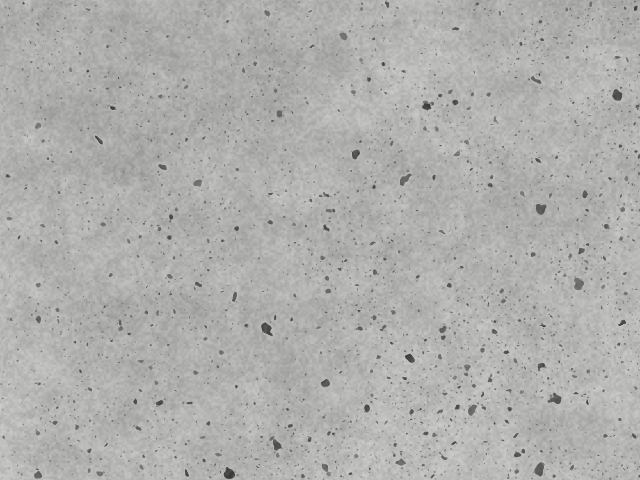
A Shadertoy shader for this texture:

```glsl
// Cast concrete: a pale grey wall with cloudy stains and fine sandy grain,
// pitted by air holes. Three jittered grids scatter holes of rising size,
// and a density field crowds them toward the lower right.

const vec3 CEMENT = vec3(0.692, 0.693, 0.689);
const vec3 HOLE_DARK = vec3(0.20, 0.20, 0.195);
const vec3 LIME = vec3(0.79, 0.79, 0.78);

// Sineless hashes
float hash12(vec2 p) {
    vec3 q = fract(p.xyx * 0.1031);
    q += dot(q, q.yzx + 33.33);
    return fract((q.x + q.y) * q.z);
}

vec2 hash22(vec2 p) {
    vec3 q = fract(p.xyx * vec3(0.1031, 0.1030, 0.0973));
    q += dot(q, q.yzx + 33.33);
    return fract((q.xx + q.yz) * q.zy);
}

float valueNoise(vec2 p) {
    vec2 cell = floor(p);
    vec2 f = fract(p);
    f = f * f * (3.0 - 2.0 * f);
    float low = mix(hash12(cell), hash12(cell + vec2(1, 0)), f.x);
    float high = mix(hash12(cell + vec2(0, 1)), hash12(cell + vec2(1, 1)), f.x);
    return mix(low, high, f.y);
}

float fbm(vec2 p) {
    float sum = 0.0;
    float weight = 0.5;
    for (int i = 0; i < 5; i++) {
        sum += weight * valueNoise(p);
        p = mat2(1.6, 1.2, -1.2, 1.6) * p + 17.3;
        weight *= 0.55;
    }
    return sum;
}

// Relative number of holes near a point
float holeDensity(vec2 p) {
    float slope = smoothstep(-0.5, 1.2, p.x - 0.5 * p.y);
    float cluster = smoothstep(0.2, 0.8, valueNoise(p * 9.0 + 41.0));
    return mix(0.35, 1.3, slope) * mix(0.45, 1.5, cluster);
}

// Bends positions so that round holes become lumpy
vec2 roughen(vec2 p, float frequency, float amount) {
    vec2 bend = vec2(valueNoise(p * frequency), valueNoise(p * frequency + 57.0));
    return p + amount * (bend - 0.5);
}

// One grid of holes: x is the darkness, y the pale chipped rim
vec2 holeLayer(vec2 p, float cells, vec2 radii, float chance, float soft, float seed) {
    vec2 result = vec2(0.0);
    vec2 home = floor(p * cells);
    for (int y = -1; y <= 1; y++) {
        for (int x = -1; x <= 1; x++) {
            vec2 cell = home + vec2(x, y);
            vec2 id = cell + seed;
            vec2 center = (cell + 0.1 + 0.8 * hash22(id)) / cells;
            vec2 pick = hash22(id + 71.0);
            vec2 shape = hash22(id + 139.0);
            float present = step(pick.x, chance * holeDensity(center));

            // Randomly turned ellipse
            float angle = 6.2832 * shape.x;
            float stretch = mix(1.0, 1.55, shape.y * shape.y);
            vec2 axis = vec2(cos(angle), sin(angle));
            vec2 away = p - center;
            vec2 local = vec2(dot(away, axis) / stretch,
                              dot(away, vec2(-axis.y, axis.x)) * stretch);
            float radius = mix(radii.x, radii.y, pick.y * pick.y);
            float d = length(local) - radius;

            float depth = mix(0.55, 1.0, hash12(id + 211.0));
            float hole = depth * (1.0 - smoothstep(-soft, soft, d));
            float rim = shape.y * (1.0 - smoothstep(0.0, 0.7 * radius + soft, abs(d - soft)));
            result = max(result, present * vec2(hole, rim));
        }
    }
    return result;
}

void mainImage(out vec4 fragColor, in vec2 fragCoord) {
    vec2 p = fragCoord / iResolution.y;
    float soft = max(0.0014, 0.7 / iResolution.y);

    // Cloudy stains, pale blooms and sandy grain
    float stain = fbm(p * 3.5 + 5.0) - 0.52;
    float mottle = fbm(p * 17.0 + 29.0) - 0.52;
    float grain = valueNoise(p * 210.0) + 0.6 * valueNoise(p * 105.0 + 9.0) - 0.8;
    float light = 0.010 - 0.022 * p.y;
    float tone = light + 0.11 * stain + 0.10 * mottle + 0.080 * grain;
    float bloom = smoothstep(0.80, 0.97, valueNoise(p * 15.0 + 83.0));
    vec3 color = CEMENT + tone;
    color = mix(color, LIME, 0.25 * bloom);

    // Pinholes, mid-sized pores and large lumpy voids
    vec2 pinholes = holeLayer(p, 72.0, vec2(0.0010, 0.0022), 0.42, soft, 11.0);
    vec2 pores = holeLayer(roughen(p, 190.0, 0.003), 29.0,
                           vec2(0.0018, 0.0050), 0.48, soft, 307.0);
    vec2 voids = holeLayer(roughen(p, 110.0, 0.008), 11.0,
                           vec2(0.0040, 0.0105), 0.42, soft, 503.0);

    float rim = max(0.5 * pores.y, voids.y);
    color = mix(color, LIME, 0.45 * rim);
    float dark = max(0.65 * pinholes.x, max(0.88 * pores.x, voids.x));
    float holeFloor = 0.12 * valueNoise(p * 150.0 + 13.0);
    color = mix(color, HOLE_DARK + holeFloor, dark);

    fragColor = vec4(clamp(color, 0.0, 1.0), 1.0);
}
```
